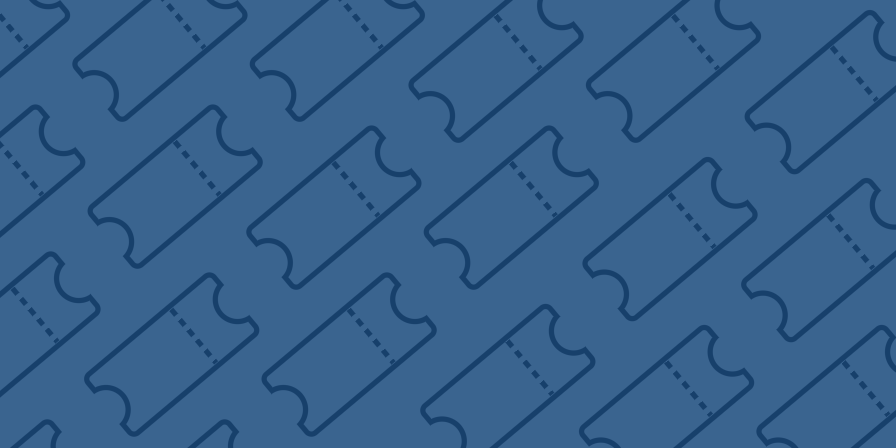
Reproduce this pattern procedurally as a WebGL 2 fragment shader.

```glsl
#version 300 es
precision highp float;
// Outlined admission tickets with notched ends and a dashed tear line, tilted
// and laid in slanted columns. Each ticket is a rounded box minus two circles;
// columns repeat along a diagonal and are staggered by an uneven step.

#define TILT 0.698                       // ticket angle in radians
#define HALF_SIZE vec2(0.1836, 0.0852)   // lengths are in canvas heights
#define CORNER 0.014
#define NOTCH_RADIUS 0.0495
#define STROKE 0.0117
#define TEAR_X 0.064
#define TEAR_HALF 0.078
#define DASH_PERIOD 0.0297
#define DASH_LENGTH 0.0169
#define COLUMN_STEP vec2(-0.362, -0.328) // from one ticket to the next below
#define PAPER vec3(0.228, 0.392, 0.561)
#define INK vec3(0.09, 0.25, 0.42)

uniform vec2 u_resolution;
out vec4 fragColor;

float roundedBox(vec2 p, vec2 halfSize, float radius) {
    vec2 d = abs(p) - halfSize + radius;
    return length(max(d, 0.0)) + min(max(d.x, d.y), 0.0) - radius;
}

// Distance to the inked lines of a ticket centred on the origin
float ticket(vec2 p) {
    // Body with a round bite at each short end
    float body = roundedBox(p, HALF_SIZE, CORNER);
    vec2 notchCentre = vec2(HALF_SIZE.x + 0.008, 0.0);
    float notch = length(vec2(abs(p.x), p.y) - notchCentre) - NOTCH_RADIUS;
    float outline = abs(max(body, -notch)) - 0.5 * STROKE;

    // Tear line, dashes counted from the upper edge
    float along = mod(TEAR_HALF - p.y, DASH_PERIOD);
    float dash = abs(along - 0.5 * DASH_LENGTH) - 0.5 * DASH_LENGTH;
    float strip = max(abs(p.x - TEAR_X) - 0.5 * STROKE, abs(p.y) - TEAR_HALF);
    return min(outline, max(dash, strip));
}

// Top ticket of a column; some steps slip sideways and down
vec2 columnOrigin(float column) {
    float slips = max(0.0, floor(0.6 * column - 0.55));
    vec2 origin = vec2(-0.039, 0.9115) + vec2(0.396 * column, 0.0);
    origin -= slips * vec2(0.0417, 0.0469);
    origin.y -= 0.0234 * step(4.5, column);
    return origin;
}

void main() {
    vec2 p = gl_FragCoord.xy / u_resolution.y;
    float c = cos(TILT), s = sin(TILT);

    // Nearest ticket of every column
    float dist = 1.0;
    for (int i = 0; i < 8; i++) {
        vec2 d = p - columnOrigin(float(i));
        float row = floor(dot(d, COLUMN_STEP) / dot(COLUMN_STEP, COLUMN_STEP) + 0.5);
        d -= row * COLUMN_STEP;
        dist = min(dist, ticket(vec2(c * d.x + s * d.y, c * d.y - s * d.x)));
    }

    // Smooth edge about one pixel wide
    float edge = 0.7 / u_resolution.y;
    float ink = 1.0 - smoothstep(-edge, edge, dist);
    fragColor = vec4(mix(PAPER, INK, ink), 1.0);
}
```
